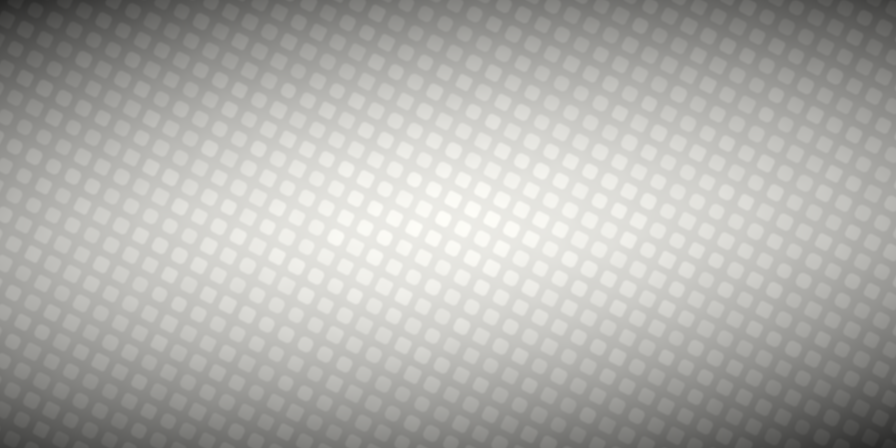
Write a WebGL 1 fragment shader that draws this background.

```glsl
precision highp float;

uniform vec2 u_resolution;

const float CELL_SIZE = 0.0487;   // lattice pitch in canvas heights
const float GRID_ANGLE = -0.473;
const vec2 GRID_ANCHOR = vec2(0.925, 0.599);
const vec3 WARM_GREY = vec3(1.0, 0.998, 0.977);

float hash(vec2 cell) {
  return fract(sin(dot(cell, vec2(41.3, 289.1))) * 4375.5);
}

vec2 rotate(vec2 p, float angle) {
  float c = cos(angle);
  float s = sin(angle);
  return vec2(c * p.x + s * p.y, c * p.y - s * p.x);
}

float roundedSquare(vec2 p, float halfSide, float radius) {
  vec2 d = abs(p) - halfSide + radius;
  return length(max(d, 0.0)) + min(max(d.x, d.y), 0.0) - radius;
}

// Broad light, brightest in the middle and falling faster vertically
float lightFalloff(vec2 uv) {
  vec2 n = uv * 2.0 - 1.0;
  n.y -= 0.06 * n.x;
  vec2 fall = pow(abs(n), vec2(1.8));
  return 0.92 - 0.27 * fall.x - 0.46 * fall.y;
}

// Faint uneven surface from layered sines
float surfaceWear(vec2 p) {
  float sum = 0.0;
  float weight = 0.5;
  for (int i = 0; i < 4; i++) {
    p = rotate(p, 0.9) * 1.8 + 1.7;
    sum += weight * sin(p.x + 1.5 * sin(p.y)) * sin(p.y * 1.3);
    weight *= 0.6;
  }
  return sum;
}

// Coverage of the tilted lattice of soft squares, each slightly different
float dotCoverage(vec2 grid, float pixel) {
  vec2 cell = floor(grid);
  vec2 local = fract(grid) - 0.5;
  float halfSide = mix(0.315, 0.345, hash(cell));
  float radius = mix(0.13, 0.24, hash(cell + 17.0));
  float edge = max(0.08, pixel);
  float d = roundedSquare(local, halfSide, radius);
  return (1.0 - smoothstep(-edge, edge, d)) * mix(0.87, 1.08, hash(cell + 53.0));
}

void main() {
  vec2 uv = gl_FragCoord.xy / u_resolution;
  vec2 p = gl_FragCoord.xy / u_resolution.y;
  vec2 grid = rotate(p - GRID_ANCHOR, GRID_ANGLE) / CELL_SIZE + 0.5;
  float pixel = 1.0 / (u_resolution.y * CELL_SIZE);

  float light = lightFalloff(uv);
  float dots = dotCoverage(grid, pixel);
  float wear = surfaceWear(p * 14.0);

  // Dots stand out more where the light is strong
  float tone = light + dots * mix(0.04, 0.072, light) + 0.009 * wear;
  gl_FragColor = vec4(clamp(tone * WARM_GREY, 0.0, 1.0), 1.0);
}
```
